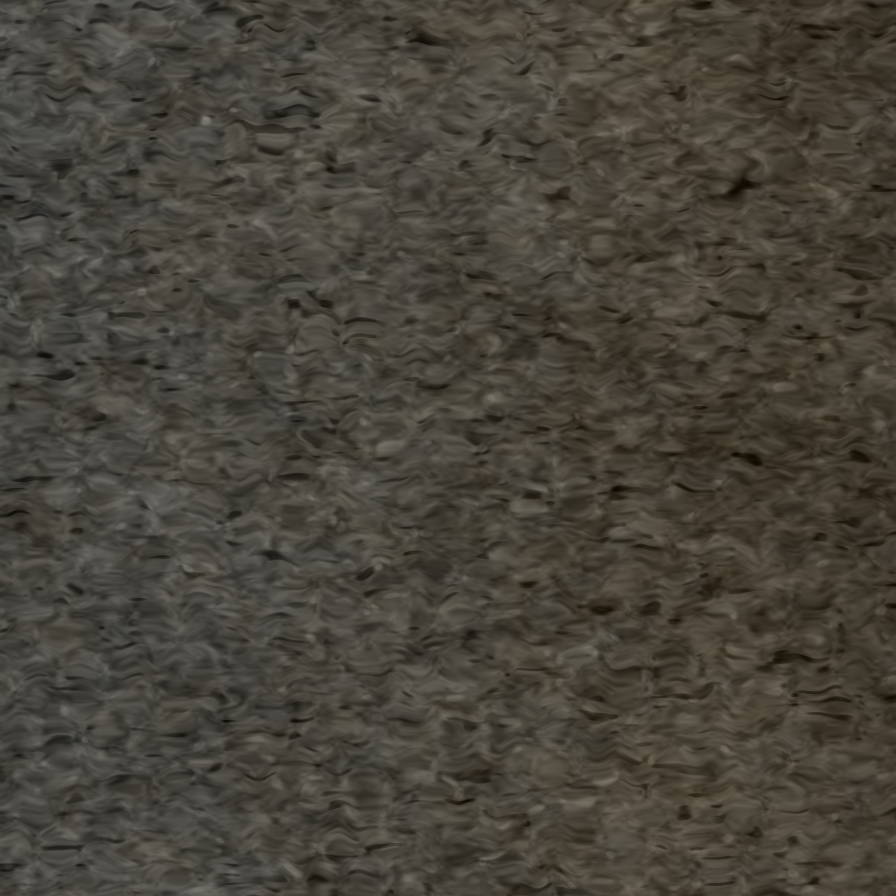
Write a WebGL 1 fragment shader that draws this texture.

```glsl
precision highp float;
// Dim grey-brown stone with horizontal grain, dark nicks and pale mineral flecks.
uniform vec2 u_resolution;

float hash(vec2 p) {
  vec3 q = fract(vec3(p.xyx) * vec3(0.1031, 0.1030, 0.0973));
  q += dot(q, q.yzx + 33.33);
  return fract((q.x + q.y) * q.z);
}

float noise(vec2 p) {
  vec2 cell = floor(p);
  vec2 f = fract(p);
  f = f * f * (3.0 - 2.0 * f);
  float low = mix(hash(cell), hash(cell + vec2(1.0, 0.0)), f.x);
  float high = mix(hash(cell + vec2(0.0, 1.0)), hash(cell + 1.0), f.x);
  return mix(low, high, f.y);
}

// Noise centred on zero
float grain(vec2 p) {
  return noise(p) - 0.5;
}

// Scattered rounded chips, one candidate per cell
float flecks(vec2 p, float density) {
  vec2 cell = floor(p);
  float cover = 0.0;
  for (int y = -1; y <= 1; y++) {
    for (int x = -1; x <= 1; x++) {
      vec2 id = cell + vec2(float(x), float(y));
      vec2 center = id + vec2(hash(id + 11.3), hash(id + 47.9));
      vec2 d = p - center;
      d.y += d.x * (hash(id + 71.7) - 0.5);
      float radius = mix(0.2, 0.52, hash(id + 23.1));
      float chip = 1.0 - smoothstep(radius * 0.45, radius, length(d * vec2(0.85, 1.1)));
      float strength = mix(0.35, 1.0, hash(id + 91.5));
      cover = max(cover, chip * strength * step(hash(id + 5.7), density));
    }
  }
  return cover;
}

// Thin dark horizontal nicks
float nicks(vec2 p) {
  float mark = smoothstep(0.66, 0.92, noise(p * vec2(46.0, 165.0) + 19.0));
  return mark * smoothstep(0.25, 0.7, noise(p * vec2(24.0, 38.0) + 63.0));
}

void main() {
  vec2 uv = gl_FragCoord.xy / u_resolution;

  // Bend the noise lattice so that grains look irregular
  vec2 warp = vec2(grain(uv * vec2(38.0, 60.0) + 7.0), grain(uv * vec2(45.0, 30.0) + 31.0));
  vec2 p = uv + warp * vec2(0.022, 0.011);

  // Stone grain from coarse to fine
  float tone = 0.05 * grain(uv * 5.0 + 3.0);
  tone += 0.05 * grain(p * vec2(17.0, 22.0) + 41.0);
  tone += 0.11 * grain(p * vec2(52.0, 76.0) + 13.0);
  tone += 0.12 * grain(p * vec2(85.0, 175.0) + 57.0);
  tone += 0.07 * grain(p * vec2(150.0, 300.0) + 83.0);

  // Pale flecks and dark nicks
  float chips = flecks(p * vec2(46.0, 54.0), 0.24);
  tone += 0.085 * chips - 0.13 * nicks(p) + 0.004;

  // Faint shadowed vein falling to the right
  float vein = uv.y - 0.70 + 0.56 * (uv.x - 0.48) + 0.09 * grain(uv * 9.0);
  float veinFade = smoothstep(0.38, 0.55, uv.x) * noise(uv * 14.0 + 29.0);
  tone -= 0.055 * veinFade * exp(-vein * vein * 500.0);

  // Hairline crack
  float crackY = 0.25 + 0.025 * (uv.x - 0.3) + 0.005 * grain(vec2(uv.x * 18.0, 2.0));
  float crack = 1.0 - smoothstep(0.0006, 0.0028, abs(uv.y - crackY));
  crack *= smoothstep(0.1, 0.2, uv.x) * (1.0 - smoothstep(0.35, 0.6, uv.x));
  tone -= 0.06 * crack * noise(vec2(uv.x * 40.0, 8.0));

  // Cool light on the left, warm on the right
  float warmth = smoothstep(-0.1, 1.05, uv.x + 0.25 * grain(uv * 4.0 + 17.0));
  warmth += 0.5 * grain(p * vec2(26.0, 34.0) + 99.0);
  vec3 cool = vec3(0.285, 0.280, 0.261);
  vec3 warm = vec3(0.293, 0.264, 0.211);
  vec3 color = mix(cool, warm, warmth);
  color += tone * vec3(1.0, 1.0, 0.97);
  color *= 1.0 - 0.1 * smoothstep(0.75, 1.0, uv.x);

  gl_FragColor = vec4(clamp(color, 0.0, 1.0), 1.0);
}
```
